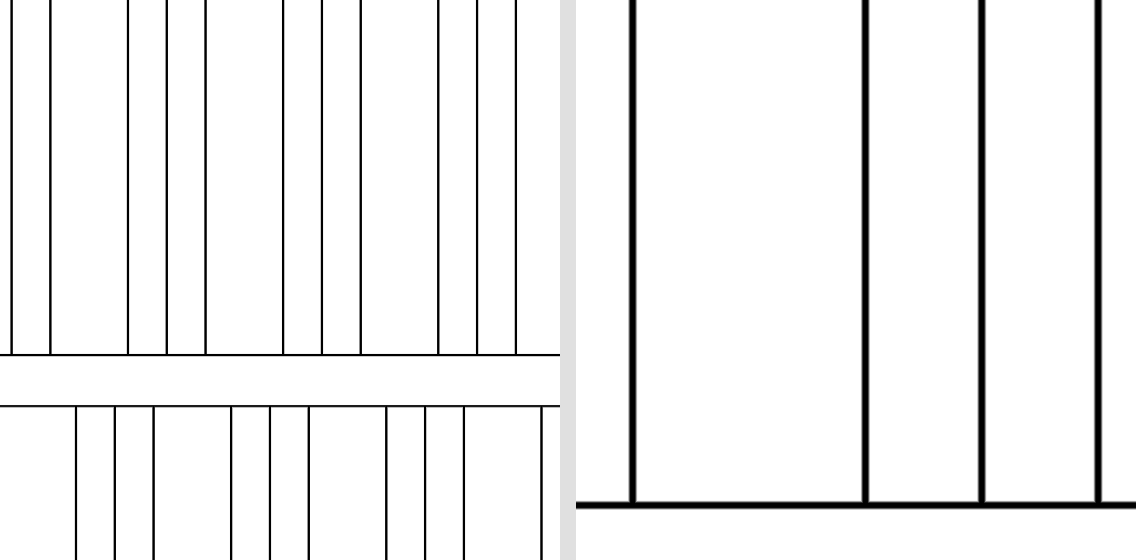
Left, the full canvas; right, a detail of the centre.
A three.js fragment shader for this pattern:

```glsl
// Two rows of thin upright lines in groups of three, parted by a plain band between two rails.
varying vec2 vUv;

// Soft-edged stroke coverage at a given distance from its centre line.
float stroke(float dist) {
  return 1.0 - smoothstep(0.0011, 0.0031, dist);
}

// Evenly pitched lines from a start position, with every fourth slot left empty.
float tripleLines(float x, float start, float emptySlot) {
  float pitch = 0.06927;
  float position = (x - start) / pitch;
  float slot = floor(position + 0.5);
  float filled = step(0.5, abs(mod(slot - emptySlot + 0.5, 4.0) - 0.5));
  return filled * stroke(abs(position - slot) * pitch);
}

void main() {
  float upperRail = 0.3659;
  float lowerRail = 0.2747;

  // Upright lines: the lower row is shifted against the upper one.
  float upperRow = tripleLines(vUv.x, 0.0207, 2.0) * step(upperRail, vUv.y);
  float lowerRow = tripleLines(vUv.x, 0.1357, 3.0) * step(vUv.y, lowerRail);

  // Rails across the full width, the lower one slightly paler.
  float rails = max(stroke(abs(vUv.y - upperRail)),
                    0.9 * stroke(abs(vUv.y - lowerRail)));

  float ink = max(rails, max(upperRow, lowerRow));
  gl_FragColor = vec4(vec3(1.0 - ink), 1.0);
}
```
